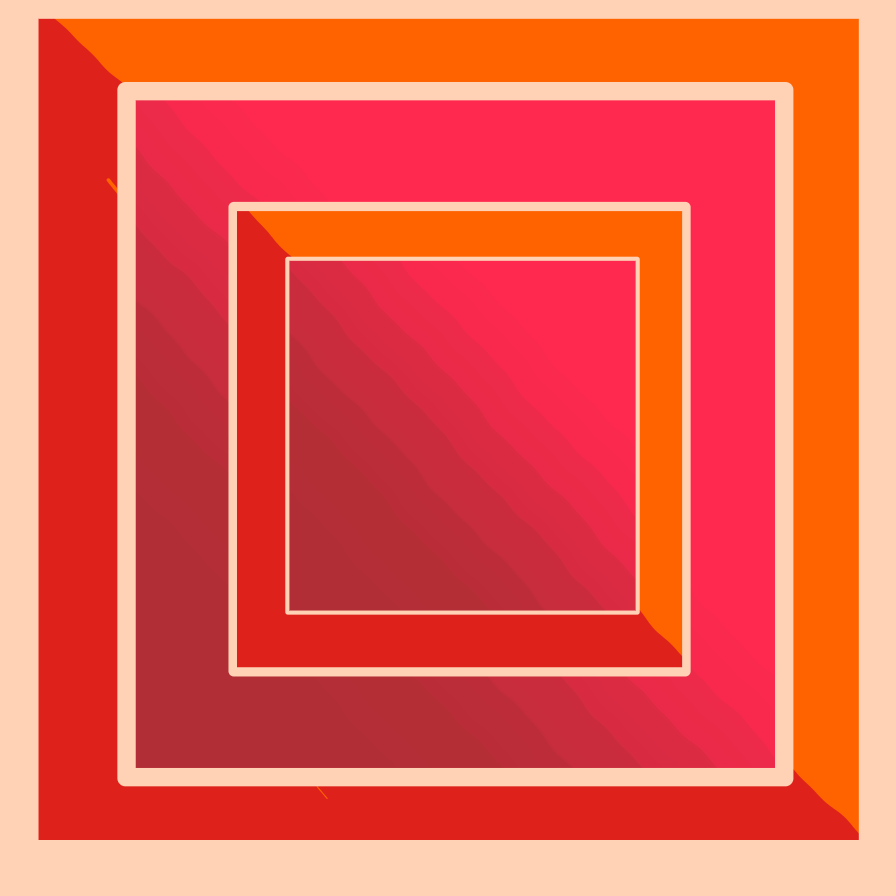
Reproduce this background procedurally as a WebGL 2 fragment shader.

```glsl
#version 300 es
precision highp float;

uniform vec2 u_resolution;
out vec4 fragColor;

const vec3 PEACH = vec3(1.0, 0.82, 0.71);
const vec3 ORANGE = vec3(1.0, 0.39, 0.0);
const vec3 RED = vec3(0.87, 0.13, 0.10);
const vec3 PINK = vec3(1.0, 0.16, 0.31);
const vec3 WINE = vec3(0.70, 0.18, 0.21);

// Signed distance to a box given by its lower left and upper right corners
float boxDistance(vec2 p, vec2 low, vec2 high, float radius) {
    vec2 q = abs(p - 0.5 * (low + high)) - 0.5 * (high - low) + radius;
    return length(max(q, 0.0)) + min(max(q.x, q.y), 0.0) - radius;
}

float segmentDistance(vec2 p, vec2 a, vec2 b) {
    vec2 d = b - a;
    float t = clamp(dot(p - a, d) / dot(d, d), 0.0, 1.0);
    return length(p - a - d * t);
}

float coverage(float dist, float pixel) {
    return clamp(0.5 - dist / pixel, 0.0, 1.0);
}

// Layered sines that roughen the diagonal edges
float ripple(float t) {
    return 0.5 * sin(t * 23.0) + 0.3 * sin(t * 51.0 + 1.7) + 0.2 * sin(t * 97.0 + 0.6);
}

// Red below the diagonal, orange above it
vec3 splitColor(vec2 p, float pixel) {
    float along = p.x - p.y;
    float edge = 1.035 - 0.009 * along + 0.004 * ripple(along);
    return mix(ORANGE, RED, coverage((p.x + p.y - edge) * 0.707, pixel));
}

// Soft diagonal bands running from wine to pink
vec3 bandColor(vec2 p, float start, float width, float pixel) {
    float along = p.x - p.y;
    float diagonal = 1.07 * p.x + p.y + 0.005 * ripple(along + start);
    float q = (diagonal - start) / width + 1.0;
    float soft = 1.5 * pixel / width;
    float stepped = floor(q) - 1.0 + smoothstep(0.0, soft, fract(q));
    float level = clamp(mix(stepped, q - 0.5, 0.25) / 7.0, 0.0, 1.0);
    return mix(WINE, PINK, pow(smoothstep(0.0, 1.0, level), 1.35));
}

// Peach frame with rounded outer corners around a filled panel
vec3 framed(vec3 base, vec3 fill, vec2 p, vec2 low, vec2 high,
            vec2 border, float radius, float pixel) {
    float outer = boxDistance(p, low, high, radius);
    float inner = boxDistance(p, low + border, high - border, 0.0);
    vec3 color = mix(base, PEACH, coverage(outer, pixel));
    return mix(color, fill, coverage(inner, pixel));
}

void main() {
    vec2 p = gl_FragCoord.xy / u_resolution;
    float pixel = 1.0 / min(u_resolution.x, u_resolution.y);
    vec3 split = splitColor(p, pixel);
    vec3 wideBands = bandColor(p, 0.656, 0.085, pixel);
    vec3 narrowBands = bandColor(p, 0.83, 0.071, pixel);

    // Outer two-tone square with thin orange slivers
    vec3 ground = split;
    float sliver = segmentDistance(p, vec2(0.121, 0.799), vec2(0.134, 0.783)) - 0.002;
    float scratch = segmentDistance(p, vec2(0.354, 0.122), vec2(0.365, 0.109)) - 0.0006;
    ground = mix(ground, ORANGE, coverage(min(sliver, scratch), pixel));
    float square = boxDistance(p, vec2(0.043, 0.0625), vec2(0.9585, 0.979), 0.0);
    vec3 color = mix(PEACH, ground, coverage(square, pixel));

    // Nested frames, from the largest to the smallest
    color = framed(color, wideBands, p, vec2(0.131, 0.1224), vec2(0.8855, 0.9085),
                   vec2(0.0205), 0.009, pixel);
    color = framed(color, split, p, vec2(0.255, 0.245), vec2(0.7708, 0.7747),
                   vec2(0.0095, 0.0103), 0.006, pixel);
    color = framed(color, narrowBands, p, vec2(0.3184, 0.314), vec2(0.714, 0.7135),
                   vec2(0.0046), 0.003, pixel);

    fragColor = vec4(color, 1.0);
}
```
